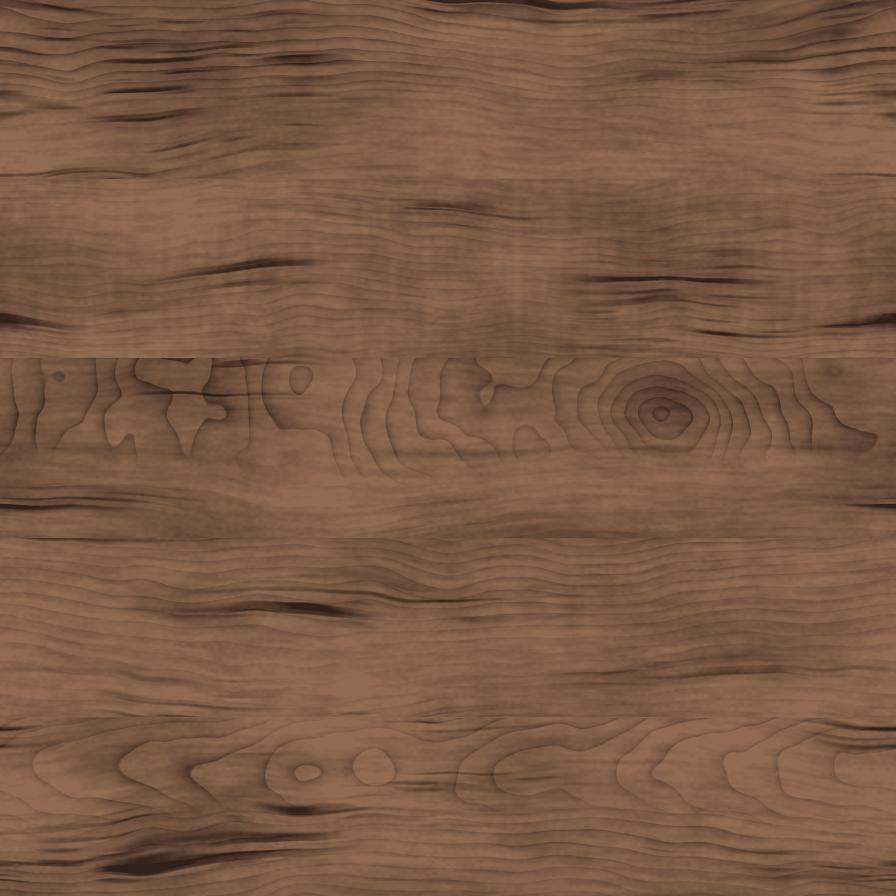
A Shadertoy shader for this texture:

```glsl
// Five stained walnut boards with growth rings, a knot, arches and dark mineral streaks.
#define BOARDS 5.0
#define RING_DEPTH 0.40
#define FIGURE_DEPTH 0.58
#define CLOUD_DEPTH 0.66
#define FIBRE_DEPTH 0.17
#define GRAIN_DEPTH 0.10
#define STREAK_DEPTH 0.75
#define BASE_TONE 0.96
#define DARK_WOOD vec3(0.19, 0.125, 0.10)
#define LIGHT_WOOD vec3(0.55, 0.405, 0.308)

// Per board, from the bottom up: ring count, tone offset, ring strength (lower, upper half)
const float RINGS[5] = float[5](15.0, 15.0, 10.0, 21.0, 16.0);
const float TONE[5] = float[5](0.04, -0.04, -0.05, 0.02, 0.01);
const vec2 STRENGTH[5] = vec2[5](vec2(1.0, 0.3), vec2(0.4, 0.8), vec2(0.3, 0.2),
                                 vec2(0.7, 0.6), vec2(0.3, 1.1));

float hash(vec2 cell, float seed) {
    uvec3 q = uvec3(ivec3(cell, seed)) * uvec3(1597334673u, 3812015801u, 2798796415u);
    uint h = q.x ^ q.y ^ q.z;
    h = (h ^ (h >> 16)) * 2246822519u;
    h = (h ^ (h >> 13)) * 3266489917u;
    return float((h ^ (h >> 16)) & 0xffffu) / 65535.0;
}

// Value noise that wraps horizontally after 'period' cells
float noise(vec2 p, float period, float seed) {
    vec2 i = floor(p), f = p - i;
    f = f * f * (3.0 - 2.0 * f);
    float x0 = mod(i.x, period), x1 = mod(i.x + 1.0, period);
    float low = mix(hash(vec2(x0, i.y), seed), hash(vec2(x1, i.y), seed), f.x);
    float high = mix(hash(vec2(x0, i.y + 1.0), seed), hash(vec2(x1, i.y + 1.0), seed), f.x);
    return mix(low, high, f.y);
}

// Layered noise centred on zero
float fbm(vec2 p, float period, float seed) {
    float sum = 0.0, gain = 0.5;
    for (int k = 0; k < 4; k++) {
        sum += gain * (noise(p, period, seed + float(k)) - 0.5);
        p *= 2.0;
        period *= 2.0;
        gain *= 0.5;
    }
    return sum;
}

// Ring edge: soft shade, thin dark line, then a crisp return to light
float ringLine(float field, float sharpness) {
    float phase = fract(field), w = fwidth(field);
    float edge = clamp(1.2 * w, 0.05, 0.5);
    float line = mix(pow(phase, sharpness), pow(phase, 4.0 * sharpness), 0.45);
    return line * (1.0 - smoothstep(1.0 - edge, 1.0, phase)) * (1.0 - smoothstep(0.45, 0.95, w));
}

// Long tapered dashes, 'cells' along the board and 'rows' across it
float dashes(vec2 p, float cells, float rows, float seed) {
    return smoothstep(0.64, 0.96, noise(p * vec2(cells, rows), cells, seed));
}

void mainImage(out vec4 fragColor, in vec2 fragCoord) {
    vec2 uv = fragCoord / iResolution.xy;
    float row = clamp(floor(uv.y * BOARDS), 0.0, BOARDS - 1.0);
    int board = int(row);
    float x = uv.x, v = uv.y * BOARDS - row;
    float seed = 20.0 * row + 7.0;

    // Long rings, gently bent and unevenly spaced
    float bend = fbm(vec2(x * 3.0, v * 0.9), 3.0, seed);
    float pinch = noise(vec2(x * 14.0, v * 1.2), 14.0, seed + 5.0);
    float spacing = 0.07 * noise(vec2(0.5, v * 5.0), 1.0, seed + 4.0);
    float rings = ringLine(RINGS[board] * (v + 0.42 * bend + 0.06 * pinch * pinch + spacing), 2.4);
    float patches = noise(vec2(x * 5.0, v * 3.0), 5.0, seed + 6.0);
    rings *= mix(STRENGTH[board].x, STRENGTH[board].y, smoothstep(0.35, 0.6, v));
    rings *= 0.4 + 1.1 * patches;

    // Figured upper half: arches on the lowest board, a knot on the middle one
    float swirl = fbm(vec2(x * 6.0, v * 1.1), 6.0, seed + 8.0);
    vec2 toKnot = vec2(sin(3.14159 * (x - 0.74)) / 3.14159, 0.24 * (v - 0.7));
    float radius = length(toKnot);
    float arches = 11.0 * x - 22.0 * (v - 0.68) * (v - 0.68) + 4.0 * swirl;
    float knotRings = 19.0 * (1.0 - exp(-4.0 * radius)) + 8.0 * swirl;
    float figure = ringLine(board == 2 ? knotRings : arches, 3.5) * (0.5 + 0.9 * patches);
    float figured = (board == 0 || board == 2) ? smoothstep(0.32, 0.62, v + 0.6 * bend) : 0.0;
    float knot = board == 2 ? exp(-radius * radius * 350.0) * (0.5 + 3.0 * swirl) : 0.0;

    // Soft stain clouds and cross-grain shimmer
    float clouds = fbm(vec2(x * 5.0, v * 2.4), 5.0, seed + 12.0);
    float shimmer = noise(vec2(x * 44.0, v * 2.0), 44.0, seed + 16.0) - 0.5;
    float ripple = noise(vec2(x * 130.0, v * 5.0), 130.0, seed + 17.0) - 0.5;
    float crossGrain = 0.12 * shimmer * patches + (board == 3 ? 0.11 : 0.04) * ripple;

    // Fine fibres along the board and short pores
    vec2 along = vec2(x, v + 0.35 * bend);
    float fibre = noise(along * vec2(16.0, 34.0), 16.0, seed + 18.0) - 0.5;
    fibre += 0.8 * (noise(along * vec2(50.0, 58.0), 50.0, seed + 19.0) - 0.5);
    float grain = noise(vec2(x * 220.0, v * 62.0), 220.0, seed + 3.0) - 0.5;

    // Mineral streaks gathered in smoky bands; one seam runs under the knot
    float band = smoothstep(0.45, 0.85, noise(along * vec2(4.0, 5.0), 4.0, seed + 10.0));
    float streak = band * (dashes(along, 6.0, 32.0, seed + 11.0) + 0.6 * dashes(along, 15.0, 45.0, seed + 2.0));
    float seamDistance = (v - 0.49 + 0.16 * bend) / 0.022;
    float seam = board == 2 ? exp(-seamDistance * seamDistance) : 0.0;
    streak += 0.8 * seam * smoothstep(0.25, 0.9, noise(vec2(x * 11.0, 0.5), 11.0, 3.0));

    // Board joints
    float joint = exp(-min(v, 1.0 - v) * 70.0);

    float tone = BASE_TONE + TONE[board] + CLOUD_DEPTH * clouds + crossGrain;
    tone += FIBRE_DEPTH * fibre + GRAIN_DEPTH * grain;
    tone -= mix(RING_DEPTH * rings, FIGURE_DEPTH * figure, figured);
    tone -= STREAK_DEPTH * streak + 0.08 * band + 0.4 * max(knot, 0.0) + 0.07 * joint + 0.05;
    fragColor = vec4(mix(DARK_WOOD, LIGHT_WOOD, clamp(tone, 0.0, 1.06)), 1.0);
}
```
